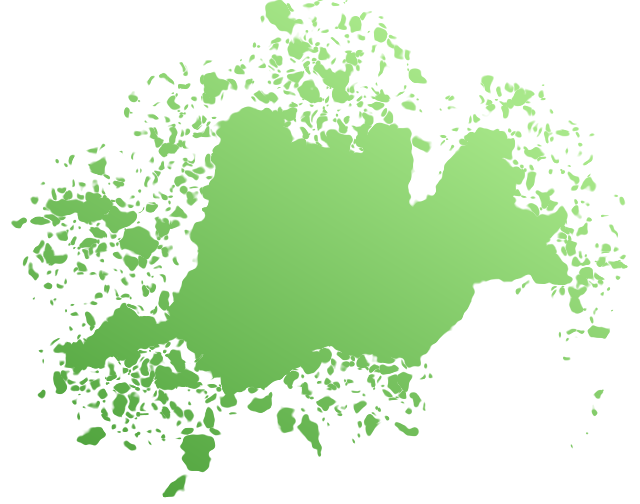
A WebGL 1 fragment shader for this background:

```glsl
precision highp float;
// A green paint splatter with a diagonal gradient and scattered droplets on white.
uniform vec2 u_resolution;

float hash(vec2 p) {
  vec3 q = fract(vec3(p.xyx) * 0.1031);
  q += dot(q, q.yzx + 33.33);
  return fract((q.x + q.y) * q.z);
}

float noise(vec2 p) {
  vec2 i = floor(p), f = fract(p);
  f = f * f * (3.0 - 2.0 * f);
  return mix(mix(hash(i), hash(i + vec2(1, 0)), f.x),
             mix(hash(i + vec2(0, 1)), hash(i + vec2(1, 1)), f.x), f.y);
}

vec2 noise2(vec2 p) {
  return vec2(noise(p), noise(p + 57.3)) - 0.5;
}

// Capsule whose radius changes from ra to rb
float stroke(vec2 p, vec2 a, vec2 b, float ra, float rb) {
  vec2 ab = b - a;
  float t = clamp(dot(p - a, ab) / dot(ab, ab), 0.0, 1.0);
  return length(p - a - ab * t) - mix(ra, rb, t);
}

float smoothUnion(float a, float b) {
  float h = max(0.12 - abs(a - b), 0.0);
  return min(a, b) - h * h / 0.48;
}

// Central pool with its lobes and fingers
float pool(vec2 p) {
  float d = stroke(p, vec2(3.05, 4.31), vec2(3.0, 2.31), 0.45, 0.85);
  d = smoothUnion(d, stroke(p, vec2(3.85, 3.61), vec2(4.0, 2.61), 0.72, 0.78));
  d = smoothUnion(d, stroke(p, vec2(4.0, 3.06), vec2(4.7, 2.71), 0.8, 0.92));
  d = smoothUnion(d, stroke(p, vec2(4.66, 4.26), vec2(4.55, 3.66), 0.3, 0.4));
  d = smoothUnion(d, stroke(p, vec2(5.85, 4.31), vec2(5.6, 3.36), 0.25, 0.65));
  d = smoothUnion(d, stroke(p, vec2(6.0, 3.11), vec2(6.72, 3.4), 0.4, 0.12));
  d = smoothUnion(d, stroke(p, vec2(6.0, 3.06), vec2(6.76, 2.74), 0.35, 0.13));
  d = smoothUnion(d, stroke(p, vec2(5.1, 2.56), vec2(4.95, 1.86), 0.55, 0.16));
  d = smoothUnion(d, stroke(p, vec2(2.7, 2.26), vec2(2.0, 2.14), 0.45, 0.14));
  d = smoothUnion(d, stroke(p, vec2(3.0, 1.86), vec2(2.75, 1.38), 0.4, 0.1));
  d = smoothUnion(d, stroke(p, vec2(2.05, 2.1), vec2(1.5, 2.06), 0.06, 0.25));
  return smoothUnion(d, stroke(p, vec2(1.45, 2.04), vec2(0.95, 1.66), 0.26, 0.06));
}

// Large separate blots
float blots(vec2 p) {
  float d = stroke(p, vec2(2.4, 0.63), vec2(2.38, 0.54), 0.2, 0.18);
  d = min(d, stroke(p, vec2(2.2, 0.27), vec2(2.04, 0.15), 0.08, 0.06));
  d = min(d, stroke(p, vec2(3.34, 5.88), vec2(3.46, 5.73), 0.13, 0.08));
  d = min(d, stroke(p, vec2(4.0, 5.11), vec2(4.08, 5.08), 0.12, 0.11));
  d = min(d, stroke(p, vec2(7.12, 2.08), vec2(7.23, 2.05), 0.1, 0.09));
  d = min(d, stroke(p, vec2(1.6, 3.19), vec2(1.8, 3.12), 0.14, 0.11));
  d = min(d, stroke(p, vec2(1.05, 3.54), vec2(1.22, 3.57), 0.15, 0.13));
  d = min(d, stroke(p, vec2(0.68, 3.61), vec2(0.92, 3.63), 0.1, 0.08));
  d = min(d, stroke(p, vec2(1.38, 3.42), vec2(1.6, 3.46), 0.11, 0.07));
  d = min(d, stroke(p, vec2(0.2, 3.35), vec2(0.3, 3.37), 0.07, 0.06));
  d = min(d, stroke(p, vec2(2.0, 1.43), vec2(2.25, 1.54), 0.11, 0.12));
  d = min(d, stroke(p, vec2(1.05, 0.76), vec2(1.18, 0.83), 0.06, 0.05));
  d = min(d, stroke(p, vec2(3.68, 0.95), vec2(3.82, 0.6), 0.1, 0.03));
  return min(d, stroke(p, vec2(4.8, 0.91), vec2(4.95, 0.9), 0.06, 0.05));
}

float cloud(vec2 p, vec2 center, vec2 radius, float density) {
  vec2 q = (p - center) / radius;
  return density * max(1.0 - dot(q, q), 0.0);
}

// Chance of a droplet at each place
float spray(vec2 p) {
  float s = cloud(p, vec2(3.9, 5.0), vec2(1.25, 1.15), 0.9);
  s = max(s, cloud(p, vec2(2.3, 4.4), vec2(0.9, 1.0), 0.7));
  s = max(s, cloud(p, vec2(1.3, 3.2), vec2(1.25, 1.2), 0.75));
  s = max(s, cloud(p, vec2(1.9, 1.6), vec2(1.6, 1.05), 0.9));
  s = max(s, cloud(p, vec2(4.2, 1.5), vec2(1.1, 0.8), 0.8));
  s = max(s, cloud(p, vec2(6.1, 4.3), vec2(1.1, 0.95), 0.7));
  s = max(s, cloud(p, vec2(6.9, 3.0), vec2(0.75, 1.2), 0.55));
  return max(s, cloud(p, vec2(6.8, 1.2), vec2(0.6), 0.14));
}

// One grid of jittered droplets
float droplets(vec2 p, float size, float growth) {
  float d = 1.0;
  for (int y = -1; y <= 1; y++) {
    for (int x = -1; x <= 1; x++) {
      vec2 id = floor(p / size) + vec2(x, y);
      vec2 key = id + size * 400.0;
      vec2 center = (id + 0.1 + 0.8 * vec2(hash(key), hash(key + 19.7))) * size;
      float r = hash(key + 41.3);
      float radius = size * (0.13 + 0.24 * r * r) * growth;
      if (hash(key + 73.9) < spray(center)) d = min(d, length(p - center) - radius);
    }
  }
  return d;
}

void main() {
  vec2 p = gl_FragCoord.xy / u_resolution * vec2(7.68, 6.06);
  vec2 q = p + 0.14 * noise2(p * 5.0) + 0.07 * noise2(p * 13.0);
  float d = pool(q + 0.06 * noise2(p * 9.0));
  float growth = 1.0 + 0.4 * smoothstep(0.4, 0.0, d);
  d = min(d, blots(q));
  d = min(d, droplets(q, 0.32, growth));
  d = min(d, droplets(q, 0.19, growth));
  d = min(d, droplets(q, 0.115, growth));

  // Diagonal paint gradient over white
  float t = 0.59 + 0.081 * (p.x - 3.84) + 0.13 * (p.y - 3.03);
  vec3 paint = mix(vec3(0.3, 0.63, 0.23), vec3(0.66, 0.91, 0.54), clamp(t, 0.0, 1.0));
  float edge = 6.06 / u_resolution.y;
  gl_FragColor = vec4(mix(paint, vec3(1.0), smoothstep(-edge, edge, d)), 1.0);
}
```
